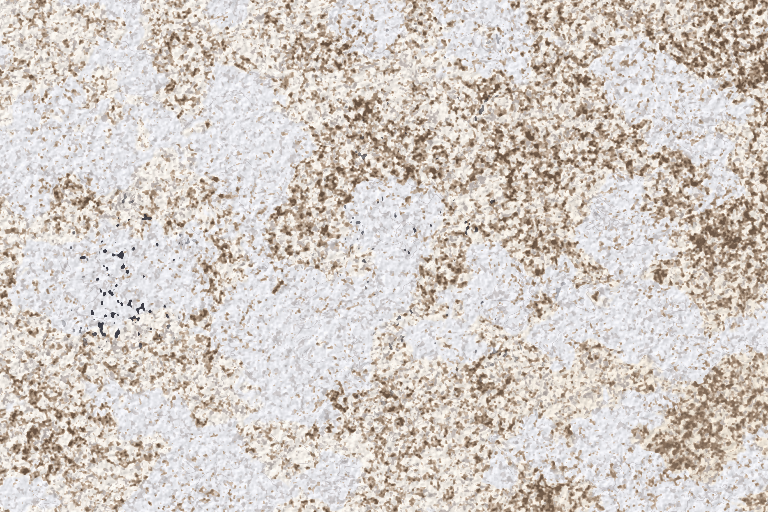
Reproduce this texture procedurally as a Shadertoy shader.

```glsl
// Weathered whitewash on stone: cream paint worn through to brown grains,
// with smoother cool white flakes, hairline cracks, small pits and black flecks.
// Every layer is thresholded value noise, steered by broad regional fields.

const vec3 CREAM      = vec3(0.945, 0.925, 0.900);
const vec3 WARM_CREAM = vec3(0.925, 0.885, 0.825);
const vec3 COOL_WHITE = vec3(0.910, 0.912, 0.930);
const vec3 CRACK_GREY = vec3(0.660, 0.630, 0.640);
const vec3 PIT_GREY   = vec3(0.660, 0.620, 0.610);
const vec3 TAN        = vec3(0.785, 0.712, 0.645);
const vec3 BROWN      = vec3(0.630, 0.540, 0.460);
const vec3 DARK_BROWN = vec3(0.410, 0.325, 0.260);
const vec3 BLACK      = vec3(0.170, 0.170, 0.210);

const float GRAIN_FREQ  = 108.0;  // brown grains per canvas height
const float RELIEF_FREQ = 85.0;   // bumps of the paint surface
const float PIT_FREQ    = 120.0;  // small shadowed hollows
const float FLAKE_FREQ  = 8.0;    // cool flakes
const float FLAKE_LEVEL = 0.562;  // higher means fewer flakes
const float STAIN_BIAS  = -0.36;  // higher means more brown
const float RELIEF_GAIN = 0.045;
const mat2 TURN = mat2(0.8, 0.6, -0.6, 0.8);

float hash(vec2 p) {
    vec3 q = fract(p.xyx * 0.1031);
    q += dot(q, q.yzx + 33.33);
    return fract((q.x + q.y) * q.z);
}

float noise(vec2 p) {
    vec2 i = floor(p), f = fract(p);
    f = f * f * f * (f * (f * 6.0 - 15.0) + 10.0);
    return mix(mix(hash(i), hash(i + vec2(1, 0)), f.x),
               mix(hash(i + vec2(0, 1)), hash(i + vec2(1, 1)), f.x), f.y);
}

float fbm(vec2 p) {
    float sum = 0.0, weight = 0.533;
    for (int i = 0; i < 4; i++) {
        p = TURN * p * 2.07 + 17.3;
        sum += weight * noise(p * 0.483);
        weight *= 0.5;
    }
    return sum;
}

// Two fine octaves, scaled to about zero mean and unit deviation
float speckle(vec2 p) {
    p = TURN * p;
    return (0.56 * noise(p) + 0.44 * noise(TURN * p * 2.1 + 9.7) - 0.5) / 0.152;
}

float blob(vec2 p, vec2 center, vec2 radius) {
    vec2 d = (p - center) / radius;
    return exp(-dot(d, d));
}

// Thin line along the middle level of a noise field
float vein(float n, float width) {
    return 1.0 - smoothstep(0.0, width, abs(n - 0.5));
}

void mainImage(out vec4 fragColor, in vec2 fragCoord) {
    vec2 place = fragCoord / iResolution.y;
    vec2 p = place + 3.0;
    vec2 warp = vec2(noise(p * 30.0), noise(p * 30.0 + 51.0)) - 0.5;
    vec2 q = p + 0.02 * warp;     // strongly warped, for edges and cracks
    vec2 r = p + 0.005 * warp;    // slightly warped, for grains

    // Broad regions
    float rightSide = smoothstep(0.5, 1.15, place.x);
    float clearArea = blob(place, vec2(0.30, 0.42), vec2(0.30, 0.24));
    float middle = blob(place, vec2(0.85, 0.58), vec2(0.35, 0.55));
    float warmCorner = blob(place, vec2(1.42, 0.18), vec2(0.38, 0.36));

    // Cool flakes with ragged edges
    float flakeField = fbm(q * FLAKE_FREQ + 4.0) + 0.3 * (fbm(p * 2.6 + 33.0) - 0.5)
                     + 0.05 * middle + 0.05 * clearArea + 0.012 * speckle(p * 75.0 + 5.0);
    float flake = smoothstep(FLAKE_LEVEL - 0.02, FLAKE_LEVEL + 0.025, flakeField);

    // Paint surface
    vec3 color = mix(CREAM, WARM_CREAM, 0.7 * warmCorner + 0.25 * noise(p * 9.0) * rightSide);
    color = mix(color, COOL_WHITE, flake);
    float pits = smoothstep(0.35, 1.9, speckle(r * PIT_FREQ + 31.0));
    color = mix(color, PIT_GREY, pits * mix(0.75, 0.5, flake));

    // Hairline cracks
    float crack = vein(fbm(q * vec2(15.0, 21.0) + 70.0), 0.016);
    crack *= smoothstep(0.4, 0.65, noise(p * 13.0 + 8.0));
    color = mix(color, CRACK_GREY, 0.5 * crack);

    // Brown grains, gathered in clouds and along worn seams
    float cloud = fbm(q * 7.0 + 23.0) - 0.5;
    float seam = vein(fbm(q * vec2(4.4, 3.0) + 41.0), 0.02)
               * smoothstep(0.5, 0.7, noise(p * 5.0 + 12.0));
    float bias = STAIN_BIAS + 3.0 * cloud + 0.7 * seam + 0.3 * rightSide
               - 0.45 * clearArea - 1.35 * flake;
    float stain = speckle(r * GRAIN_FREQ) + bias;
    stain += 0.9 * (noise(p * 290.0) - 0.5);
    color = mix(color, TAN, smoothstep(-0.45, 0.3, stain));
    color = mix(color, BROWN, smoothstep(0.35, 0.95, stain));
    color = mix(color, DARK_BROWN, smoothstep(1.05, 2.1, stain) * (1.0 - 0.4 * warmCorner));

    // Relief lit from the upper left
    vec2 toLight = 0.0024 * vec2(-0.7, 0.7);
    float slope = speckle((r - toLight) * RELIEF_FREQ) - speckle((r + toLight) * RELIEF_FREQ);
    color *= 1.0 + clamp(RELIEF_GAIN * slope * mix(1.0, 0.8, flake), -0.2, 0.05);
    color *= 1.0 + 0.07 * (noise(p * 260.0) - 0.5);

    // Small black flecks, mostly in one cluster
    float cluster = blob(place, vec2(0.24, 0.46), vec2(0.12, 0.15));
    float stray = 0.5 * middle;
    float fleckLevel = 2.35 - 0.85 * cluster;
    float fleck = speckle(r * vec2(85.0, 70.0) + 90.0) + 1.6 * (noise(p * 14.0 + 60.0) - 0.5);
    color = mix(color, BLACK, 0.9 * smoothstep(fleckLevel, fleckLevel + 0.35, fleck)
                              * smoothstep(0.1, 0.6, cluster + stray));

    fragColor = vec4(clamp(color, 0.0, 0.985), 1.0);
}
```
